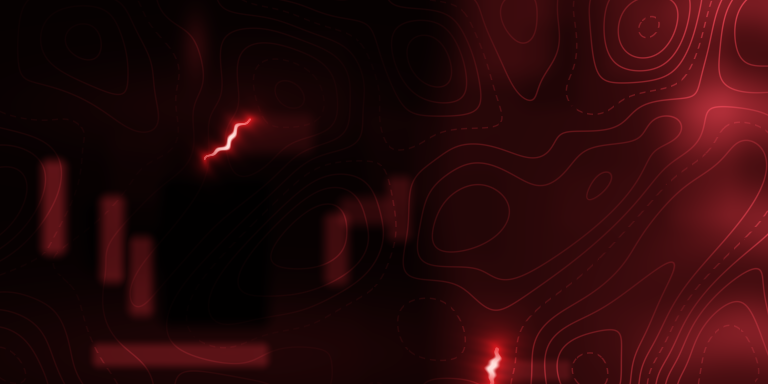
Reproduce this background procedurally as a WebGL 1 fragment shader.

```glsl
precision highp float;
// Dark crimson haze with glowing pillars, contour lines and two lightning sparks.
uniform vec2 u_resolution;

float hash(float n) {
    return fract(sin(n * 12.99) * 4375.85);
}

// Rectangle that is solid inside and fades over the blur distance.
float softBox(vec2 p, vec2 center, vec2 halfSize, float blur) {
    vec2 outside = max(abs(p - center) - halfSize, 0.0);
    return 1.0 - smoothstep(0.0, blur, length(outside));
}

float glow(vec2 p, vec2 center, vec2 radius) {
    vec2 q = (p - center) / radius;
    return exp(-dot(q, q));
}

// Layered sines bent by each other form the relief.
float relief(vec2 p) {
    float h = sin(8.5 * p.x + 1.5 * sin(6.0 * p.y + 0.6));
    h += sin(8.0 * p.y + 1.7 * sin(5.0 * p.x + 1.0));
    h += 0.5 * sin(12.0 * p.x - 9.0 * p.y + 2.0);
    return h + 0.16 * sin(21.0 * p.x + 3.0 * sin(9.0 * p.y));
}

// Thin level lines of the relief; every fourth one is dashed.
float contours(vec2 p, float density, float width, float pixel) {
    const float STEP = 0.002;
    float h = relief(p);
    vec2 slope = vec2(relief(p + vec2(STEP, 0.0)) - h,
                      relief(p + vec2(0.0, STEP)) - h) / STEP;
    float level = h * density;
    float dist = abs(fract(level) - 0.5) / (density * max(length(slope), 0.6));
    float line = 1.0 - smoothstep(width - 0.5 * pixel, width + pixel, dist);
    float along = abs(slope.y) > abs(slope.x) ? p.x : p.y;
    float dash = smoothstep(-0.3, 0.3, sin(along * 230.0) + 0.2);
    float dashed = 1.0 - step(0.5, mod(floor(level), 4.0));
    return line * mix(1.0, dash * 0.8, dashed);
}

// Broad light: dark on the left, red on the right, hot along the right edge.
float haze(vec2 p) {
    float wobble = sin(p.y * 7.0 + 2.0 * sin(p.x * 4.0));
    float light = 0.025 + 0.125 * smoothstep(1.06, 1.24, p.x + 0.03 * wobble);
    light += 0.12 * smoothstep(1.3, 1.95, p.x + 0.06 * wobble);
    float lobes = 0.5 + 0.5 * cos(21.7 * (p.y - 0.68) + 0.8 * sin(p.x * 9.0));
    light += 0.24 * smoothstep(1.62, 1.96, p.x + 0.05 * wobble) * lobes;
    light += 0.18 * glow(p, vec2(1.85, 0.69), vec2(0.11, 0.13));
    light += 0.07 * glow(p, vec2(0.55, 0.72), vec2(0.42, 0.11));
    light += 0.09 * glow(p, vec2(0.6, 0.08), vec2(0.75, 0.16));
    return light;
}

// Scattered faint rectangles that lighten or darken the haze.
float patches(vec2 p) {
    float sum = 0.0;
    for (int i = 0; i < 18; i++) {
        float n = float(i) + 1.0;
        vec2 center = vec2(2.0 * hash(n), hash(n + 31.0));
        vec2 halfSize = 0.03 + 0.1 * vec2(hash(n + 57.0), hash(n + 83.0));
        sum += (hash(n + 109.0) - 0.45) * softBox(p, center, halfSize, 0.07);
    }
    return sum;
}

// Blurred upright bars in a left and a middle group.
float pillars(vec2 p) {
    float light = 0.0;
    for (int i = 0; i < 5; i++) {
        float n = float(i);
        float x = 0.14 + 0.125 * n + 0.03 * sin(2.0 * n) + 0.37 * step(2.5, n);
        vec2 center = vec2(x, 0.37 + 0.09 * cos(1.5 * n));
        float bar = softBox(p, center, vec2(0.008, 0.1 - 0.01 * n), 0.045);
        light = max(light, bar * (0.34 - 0.04 * n));
    }
    return light;
}

// Jagged spark: x is the white core, y the red halo.
vec2 spark(vec2 p, vec2 from, vec2 to, float width, float seed) {
    float size = length(to - from);
    vec2 dir = (to - from) / size;
    vec2 q = p - from;
    float t = dot(q, dir) / size;
    float bend = sin(t * 9.0 + seed) + 0.45 * sin(t * 25.0 + seed);
    float side = dot(q, vec2(-dir.y, dir.x)) - 0.05 * size * bend;
    float beyond = max(abs(t - 0.5) - 0.5, 0.0) * size;
    float dist = length(vec2(side, beyond));
    float taper = 0.3 + 0.7 * smoothstep(0.0, 0.45, 0.5 - abs(t - 0.5));
    float core = 1.0 - smoothstep(0.2 * width, width * taper + 0.001, dist);
    return vec2(core * taper, exp(-dist / (1.8 * width)));
}

// Crimson ramp from near black to rose.
vec3 crimson(float light) {
    return light * vec3(1.0, 0.14 + 0.18 * light, 0.17 + 0.22 * light);
}

void main() {
    vec2 p = gl_FragCoord.xy / u_resolution.y;
    float pixel = 1.0 / u_resolution.y;

    // Haze, patches and blurred shapes
    float light = haze(p);
    light += patches(p) * mix(0.05, 0.11, smoothstep(0.9, 1.5, p.x));
    light += pillars(p) + 0.16 * softBox(p, vec2(0.95, 0.45), vec2(0.04, 0.01), 0.05);
    light += 0.24 * softBox(p, vec2(0.47, 0.075), vec2(0.21, 0.012), 0.035);
    light += 0.13 * glow(p, vec2(0.51, 0.88), vec2(0.035, 0.08));
    light += 0.1 * softBox(p, vec2(0.7, 0.65), vec2(0.09, 0.025), 0.05);
    light += 0.14 * softBox(p, vec2(1.39, 0.035), vec2(0.08, 0.01), 0.03);
    light *= 1.0 - 0.95 * softBox(p, vec2(0.56, 0.34), vec2(0.11, 0.16), 0.06);
    light = max(light, 0.005);

    // Contour lines, brighter where the haze is bright
    float strength = 0.05 + 0.15 * smoothstep(0.8, 1.7, p.x) + 0.35 * min(light, 0.4);
    strength *= 0.75 + 0.35 * sin(p.x * 5.0 + 3.0 * sin(p.y * 4.0));
    light += strength * contours(p, 1.9, 0.0012, pixel);

    // Lightning
    vec2 bolt = spark(p, vec2(0.54, 0.58), vec2(0.65, 0.69), 0.009, 1.0);
    bolt += spark(p, vec2(1.275, 0.0), vec2(1.295, 0.09), 0.018, 4.0);
    vec3 color = crimson(light) + vec3(0.75, 0.06, 0.08) * bolt.y;
    color = mix(color, vec3(1.0, 0.88, 0.86), min(bolt.x, 1.0));
    gl_FragColor = vec4(clamp(color, 0.0, 1.0), 1.0);
}
```
